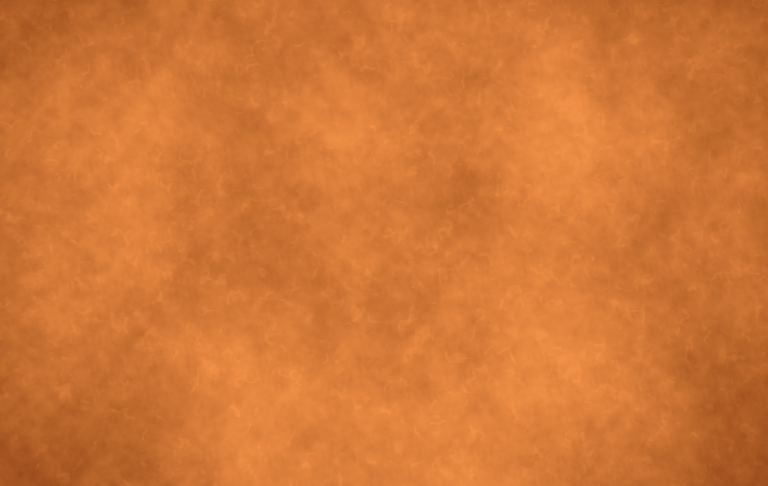
A Shadertoy shader for this texture:

```glsl
// Warm orange suede-like paper: soft drifting clouds, a fine mottled grain
// and small pale flecks, all from layered value noise, darkened towards
// the sides and corners by a vignette.

const vec3 DARK_RUST = vec3(0.63, 0.32, 0.12);
const vec3 PALE_ORANGE = vec3(0.90, 0.53, 0.255);

float hash(vec2 p) {
    return fract(sin(dot(p, vec2(127.1, 311.7))) * 43758.5453);
}

float valueNoise(vec2 p) {
    vec2 cell = floor(p);
    vec2 f = fract(p);
    f = f * f * (3.0 - 2.0 * f);
    float low = mix(hash(cell), hash(cell + vec2(1.0, 0.0)), f.x);
    float high = mix(hash(cell + vec2(0.0, 1.0)), hash(cell + vec2(1.0, 1.0)), f.x);
    return mix(low, high, f.y);
}

// Normalised sum of rotated octaves, centred on zero
float fbm(vec2 p, int octaves, float gain) {
    const mat2 turn = mat2(0.8, 0.6, -0.6, 0.8);
    float sum = 0.0;
    float total = 0.0;
    float weight = 1.0;
    for (int i = 0; i < octaves; i++) {
        sum += weight * valueNoise(p);
        total += weight;
        p = turn * p * 2.03 + 17.3;
        weight *= gain;
    }
    return sum / total - 0.5;
}

// Small ragged light marks where warped noise peaks
float flecks(vec2 p, float scale, float threshold) {
    vec2 q = p * scale;
    vec2 warp = vec2(valueNoise(q * 1.3 + 5.2), valueNoise(q * 1.3 + 41.7));
    float peak = valueNoise(q + 1.4 * warp);
    return smoothstep(threshold, threshold + 0.2, peak);
}

float vignette(vec2 uv) {
    vec2 fromCentre = (uv * 2.0 - 1.0) * vec2(1.0, 0.8);
    return smoothstep(0.7, 1.4, length(fromCentre));
}

void mainImage(out vec4 fragColor, in vec2 fragCoord) {
    vec2 uv = fragCoord / iResolution.xy;
    vec2 p = fragCoord / iResolution.y;

    // Broad clouds with softly wandering outlines
    vec2 drift = vec2(fbm(p * 5.0 + 3.1, 3, 0.5), fbm(p * 5.0 + 29.4, 3, 0.5));
    float clouds = fbm(p * 4.2 + 0.6 * drift + 8.0, 5, 0.5);

    // Fine surface texture
    float mottle = fbm(p * 38.0 + 60.0, 3, 0.65);
    float marks = flecks(p + 11.0, 62.0, 0.72);

    float tone = 0.77 + 0.95 * clouds + 0.42 * mottle + 0.13 * marks;
    tone -= 0.72 * vignette(uv);

    // Extrapolate slightly past both ends for deep corners and bright flecks
    vec3 color = mix(DARK_RUST, PALE_ORANGE, clamp(tone, -0.4, 1.15));
    fragColor = vec4(color, 1.0);
}
```
